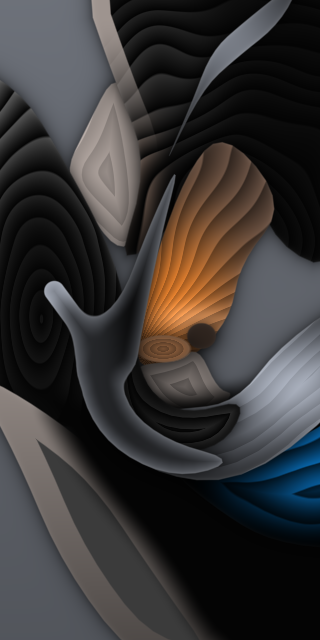
This background is drawn by a Shadertoy shader. Its source:

```glsl
// Abstract folded sheets: dark layered wings around a glowing amber hollow.
// Each sheet is a closed quadratic B-spline turned into a signed distance,
// painted back to front with terraced shading, rim light and soft shadow.

const vec3 WARM = vec3(.62, .58, .56);
const vec3 COOL = vec3(.52, .54, .58);
const vec3 AMBER = vec3(.9, .5, .17);
const vec3 BROWN = vec3(.32, .25, .21);
const vec3 BLUE = vec3(.03, .38, .64);

// Gradient noise
float corner(vec2 cell, vec2 p) {
    float angle = 99. * fract(sin(dot(cell, vec2(127.1, 311.7))) * 437.5);
    return dot(vec2(cos(angle), sin(angle)), p - cell);
}
float noise(vec2 p) {
    vec2 i = floor(p), u = smoothstep(0., 1., p - i), e = vec2(1, 0);
    return mix(mix(corner(i, p), corner(i + e, p), u.x),
        mix(corner(i + e.yx, p), corner(i + e.xx, p), u.x), u.y);
}

// Signed distance to a closed spline; each matrix column holds two controls
vec2 control(mat4 m, int i) {
    vec4 c = m[(i & 7) >> 1];
    return (i & 1) == 0 ? c.xy : c.zw;
}
float sheet(vec2 p, mat4 m) {
    float best = 9., side = 1.;
    vec2 a = .5 * (control(m, 7) + control(m, 0));
    for (int i = 0; i < 8; i++) {
        vec2 mid = control(m, i);
        vec2 from = .5 * (control(m, i + 7) + mid), to = .5 * (mid + control(m, i + 1));
        for (int k = 1; k <= 5; k++) {
            float t = float(k) / 5.;
            vec2 b = mix(mix(from, mid, t), mix(mid, to, t), t);
            vec2 e = b - a, w = p - a;
            vec2 r = w - e * clamp(dot(w, e) / dot(e, e), 0., 1.);
            best = min(best, dot(r, r));
            bvec3 c = bvec3(p.y >= a.y, p.y < b.y, e.x * w.y > e.y * w.x);
            if (all(c) || all(not(c))) side = -side;
            a = b;
        }
    }
    return side * sqrt(best);
}
float oval(vec2 p, vec2 center, vec2 r) {
    return (length((p - center) / r) - 1.) * r.y;
}
float join(float a, float b, float k) {
    float h = max(k - abs(a - b), 0.);
    return min(a, b) - h * h / k * .25;
}

// Shading helpers
float terrace(float t) {
    float f = fract(t);
    return f * smoothstep(1., .9, f);
}
float glow(vec2 p, vec2 center, vec2 r) {
    vec2 q = (p - center) / r;
    return exp(-dot(q, q));
}
vec3 paint(vec3 under, vec3 fill, float d, float rim) {
    under *= 1. - .4 * exp(-max(d, 0.) * 45.);
    fill += rim * exp(-abs(d) * 160.);
    return mix(under, fill, smoothstep(1., -1., d * iResolution.x));
}

vec3 upperSheets(vec3 col, vec2 p, float n) {
    float d = sheet(p, mat4(.36,1.78,.27,1.6, .2,1.46,.27,1.34, .38,1.2,.46,1.3, .45,1.5,.41,1.65));
    col = paint(col, WARM * (1.2 - p.x + .2 * terrace(n - d * 22.)), d, .06);
    // Hood with a pale outer border and bronze folds
    d = sheet(p, mat4(.22,2.15,.36,1.74, .47,1.48,.34,1.1, .76,1.52,.86,1.22, 1.1,1.14,1.2,2.2));
    float folds = terrace(17. * length(p - vec2(.75, 1.3)) + n + n);
    vec3 fill = vec3(.015 + folds * (.03 + .15 * glow(p, vec2(.46, 1.75), vec2(.22, .3))));
    fill += BROWN * folds * glow(p, vec2(.44, 1.4), vec2(.07, .2));
    float border = smoothstep(.06, .054, -d) * smoothstep(1.5, 1.95, p.y);
    col = paint(col, mix(fill, WARM, border), d, .05);
    d = sheet(p, mat4(.95,2.08,.76,1.93, .66,1.84,.6,1.68, .5,1.45,.63,1.72, .74,1.82,.88,1.93));
    return paint(col, COOL * (.3 + .6 * glow(p, vec2(.72, 1.87), vec2(.2))), d, .1);
}

vec3 amberHollow(vec3 col, vec2 p, float n) {
    float d = sheet(p, mat4(.7,1.6,.9,1.36, .75,1.18,.72,1., .58,.86,.4,.84, .47,1.15,.58,1.46));
    float rays = terrace(9. * atan(p.x - .43, p.y - .9) + n);
    float heat = glow(p, vec2(.54, 1.07), vec2(.18, .24));
    vec3 fill = mix(BROWN * (.6 + .7 * rays), AMBER * (.75 + .3 * rays), heat);
    col = paint(col, fill + .4 * WARM * glow(p, vec2(.6, 1.), vec2(.1, .05)), d, .06);
    // Bowl and two lobes
    d = sheet(p, mat4(.42,.86,.55,.87, .62,.92,.68,.78, .74,.77,.62,.68, .5,.72,.44,.8));
    col = paint(col, WARM * (p.x + .2 * terrace(n - d * 25.)), d, .06);
    col = paint(col, BROWN * .6, oval(p, vec2(.63, .95), vec2(.045, .04)), .04);
    d = oval(p, vec2(.51, .91), vec2(.085, .042));
    return paint(col, mix(BROWN, AMBER, .25) * (.8 + .3 * terrace(-d * 90.)), d, .1);
}

vec3 leftWing(vec3 col, vec2 p, float n) {
    float d = sheet(p, mat4(-.2,1.85,.06,1.73, .2,1.5,.36,1.2, .42,.9,.3,.62, 0,.75,-.3,.9));
    float arch = length((p - vec2(.13, 1.)) / vec2(.26, .66));
    float lit = smoothstep(.3, 1.1, arch) * smoothstep(.9, 1.65, p.y);
    return paint(col, vec3(.02 + terrace(8. * arch + n) * (.06 + .28 * lit)), d, .06);
}

vec3 lowerSheets(vec3 col, vec2 p, float n) {
    float d = sheet(p, mat4(-.1,.85,.05,.58, .2,.22,.45,-.1, .8,-.1,.55,.25, .35,.55,.12,.73));
    vec3 fill = mix(WARM * (.5 + .5 * p.y), vec3(.23), smoothstep(.08, .086, -d));
    col = paint(col, fill, d, .05);
    d = sheet(p, mat4(.1,.8,.28,.5, .5,.25,.7,-.1, 1.2,-.1,1.2,.9, .7,.75,.3,.72));
    col = mix(col, vec3(.015), smoothstep(.06, -.05, d));
    // Blue underside and silver sweep
    d = sheet(p, mat4(.5,.56,.66,.42, .85,.3,1.15,.28, 1.2,.5,1.2,.8, .9,.6,.7,.56));
    float lit = smoothstep(.55, 1., p.x) * smoothstep(.25, .55, p.y);
    col = paint(col, BLUE * lit * (.3 + .8 * terrace(n - d * 12.)), d, .03);
    d = sheet(p, mat4(1.2,1.14,.88,.93, .74,.74,.55,.72, .3,.7,.45,.52, .78,.48,1.2,.86));
    lit = .3 + .85 * glow(p, vec2(.9, .8), vec2(.26, .17));
    return paint(col, COOL * (lit + .15 * terrace(n - d * 24.)), d, .12);
}

vec3 centerFigure(vec3 col, vec2 p, float n) {
    float d = sheet(p, mat4(.36,.86,.36,.7, .5,.58,.7,.6, .78,.76,.58,.7, .46,.78,.42,.92));
    col = paint(col, vec3(.02 + .2 * p.x * terrace(n - d * 28.)), d, .04);
    // Arm, leg and knob fused into one body
    float arm = sheet(p, mat4(.57,1.52,.46,1.28, .38,1.06,.27,.98, .24,.8,.42,.82, .44,.95,.5,1.25));
    float leg = sheet(p, mat4(.26,.98,.24,.78, .34,.6,.55,.5, .75,.56,.52,.62, .38,.74,.38,.94));
    vec2 q = p - vec2(.17, 1.09), axis = vec2(.11, -.15);
    float knob = length(q - axis * clamp(dot(q, axis) / dot(axis, axis), 0., 1.)) - .032;
    d = join(join(arm, leg, .05), knob, .07);
    float lit = .28 - .2 * glow(p, vec2(.42, 1.), vec2(.07, .25)) + .6 * exp(-dot(q, q) * 200.);
    return paint(col, COOL * (lit + .3 * smoothstep(-.05, 0., d)), d, .12);
}

void mainImage(out vec4 fragColor, in vec2 fragCoord) {
    vec2 p = fragCoord / iResolution.xy * vec2(1, 2);
    float n = noise(p * 4.);
    vec3 col = COOL * (.62 + .1 * p.y);
    col = upperSheets(col, p, n);
    col = amberHollow(col, p, n);
    col = leftWing(col, p, n);
    col = lowerSheets(col, p, n);
    col = centerFigure(col, p, n);
    fragColor = vec4(col, 1);
}
```
